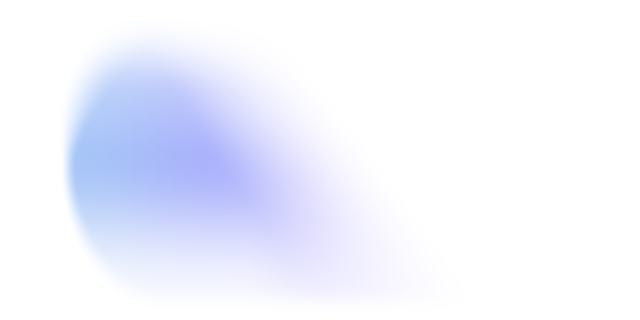
Write a Shadertoy shader that draws this background.

```glsl
// Soft periwinkle glow on white: crisp rounded left rim, long lavender fade to the right.

// Positions are in canvas heights on a 2 x 1 canvas, origin at the lower left.
const vec2  CANVAS       = vec2(2.0, 1.0);
const vec2  RIM_CENTRE   = vec2(0.56, 0.479);
const float RIM_WIDTH    = 0.352;
const float RIM_ABOVE    = 0.52;
const float RIM_BELOW    = 0.465;
const float BAND_Y       = 0.51;    // height of the deepest colour
const float BAND_SLOPE   = 1.38;    // linear loss above the band
const float BAND_SPREAD  = 0.286;   // gaussian width below the band
const float SPREAD_GAIN  = 0.25;    // widening of the band to the right
const vec2  RIDGE_LINE   = vec2(1.016, -0.65);  // x = a + b * y, fade starts
const vec2  OUTER_LINE   = vec2(1.570, -0.75);  // x = a + b * y, fade ends
const float TAIL_POWER   = 1.8;
const float DEPTH        = 0.345;

// Light absorbed from white, relative to the red channel.
const vec3 SKY_INK      = vec3(1.0, 0.66, 0.09);
const vec3 IRIS_INK     = vec3(0.98, 0.90, 0.04);
const vec3 LAVENDER_INK = vec3(0.95, 1.04, 0.02);

// Elliptical left rim, sharp at mid height and softer towards the top.
float leftRim(vec2 p) {
    vec2 d = p - RIM_CENTRE;
    float up = smoothstep(0.0, 0.26, d.y);
    float down = smoothstep(0.0, 0.40, -d.y);
    float tall = d.y > 0.0 ? RIM_ABOVE : RIM_BELOW;
    float radius = length(vec2(min(d.x, 0.0) / RIM_WIDTH, d.y / tall));
    float inner = 0.91 - 0.18 * up - 0.07 * down;
    float outer = 1.06 + 0.09 * up;
    return 1.0 - smoothstep(inner, outer, radius);
}

// Vertical strength: a rounded peak with different falloff on each side.
float verticalBand(vec2 p) {
    float d = p.y - BAND_Y;
    float rounded = sqrt(d * d + 0.0025) - 0.05;
    float above = max(1.0 - BAND_SLOPE * rounded, 0.0);
    above *= 1.0 - smoothstep(0.70, 0.974, p.y);
    float spread = BAND_SPREAD + SPREAD_GAIN * max(p.x - 0.78, 0.0);
    float below = exp(-d * d / (spread * spread));
    below *= smoothstep(-0.015, 0.115, p.y);
    return d > 0.0 ? above : below;
}

// Slanted fade from the ridge to the outer line, with an eased start.
float rightTail(vec2 p) {
    float start = RIDGE_LINE.x + RIDGE_LINE.y * p.y;
    float end = OUTER_LINE.x + OUTER_LINE.y * p.y;
    float t = (p.x - start) / (end - start);
    t = 0.5 * (t + sqrt(t * t + 0.006));
    return pow(max(1.0 - t, 0.0), TAIL_POWER);
}

void mainImage(out vec4 fragColor, in vec2 fragCoord) {
    vec2 p = fragCoord / iResolution.xy * CANVAS;

    // Hue drifts from sky blue through iris to lavender.
    vec3 ink = mix(SKY_INK, IRIS_INK, smoothstep(0.22, 0.73, p.x));
    ink = mix(ink, LAVENDER_INK, smoothstep(0.70, 1.05, p.x));

    float glow = DEPTH * leftRim(p) * verticalBand(p) * rightTail(p);
    fragColor = vec4(1.0 - glow * ink, 1.0);
}
```
